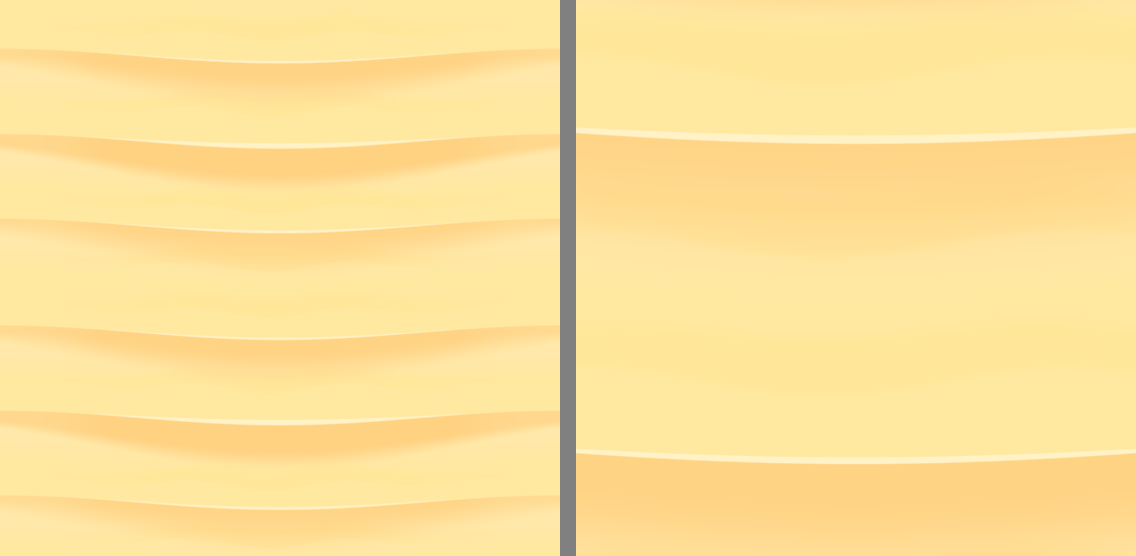
Left, the full canvas; right, a detail of the centre.
This pattern is drawn by a Shadertoy shader. Its source:

```glsl
// Sand dunes: sagging ridges stacked down the canvas, three kinds in a repeating cycle.
// Each tier is painted over the one above it, with a soft shadow below its edge,
// a tapered highlight along the crest and faint wavy streaks on the flat sand.

const float TAU = 6.2831853;

// Faint lens of darker sand: soft on top, crisper and wavier below.
float streak(float x, float depth) {
    float envelope = sin(0.5 * TAU * clamp(x, 0.0, 1.0));
    float wave = envelope * cos(TAU * (x - 0.34) / 0.28);
    float upper = -0.018 * envelope - 0.006 * wave;
    float lower = 0.018 * envelope - 0.008 * wave;
    return envelope * smoothstep(upper - 0.004, upper + 0.012, depth)
                    * (1.0 - smoothstep(lower - 0.003, lower + 0.003, depth));
}

// Sand below one ridge; shade holds solid depth, fade depth and strength.
vec3 tierColor(float x, float sag, float depth, float flatDepth, vec3 shade, vec2 streakDepths) {
    vec3 sand = mix(vec3(1.0, 0.91, 0.665), vec3(1.0, 0.912, 0.63),
                    smoothstep(0.04, 0.10, depth));

    // Bowl-shaped shadow, shallower and weaker toward the sides
    float bowl = mix(0.38, 1.0, sqrt(sag));
    float shadow = 1.0 - smoothstep(shade.x * bowl, shade.y * bowl, depth);
    shadow *= shade.z * mix(0.72, 1.0, smoothstep(0.0, 0.35, sag));
    vec3 color = mix(sand, vec3(1.0, 0.822, 0.51), shadow);

    float streaks = max(streak(x, flatDepth - streakDepths.x),
                        streak(x, flatDepth - streakDepths.y));
    return color * mix(vec3(1.0), vec3(1.0, 0.99, 0.945), streaks);
}

void mainImage(out vec4 fragColor, in vec2 fragCoord) {
    float pixel = 1.0 / iResolution.x;
    float x = fragCoord.x * pixel;
    float down = (iResolution.y - fragCoord.y) * pixel;
    float sag = 0.5 - 0.5 * cos(TAU * x);

    vec3 color = vec3(1.0, 0.912, 0.63);
    for (int i = 0; i < 9; i++) {
        // Ridge kind: level in the cycle, crest thickness, shadow, streak depths
        int kind = i % 3;
        float level = kind == 0 ? 0.0 : kind == 1 ? 0.1523 : 0.3034;
        float crest = kind == 0 ? 0.004 : kind == 1 ? 0.0095 : 0.005;
        vec3 shade = kind == 0 ? vec3(0.015, 0.090, 0.96)
                   : kind == 1 ? vec3(0.042, 0.086, 1.0)
                               : vec3(0.0, 0.090, 0.88);
        vec2 streakDepths = kind == 0 ? vec2(0.095)
                          : kind == 1 ? vec2(0.116)
                                      : vec2(0.068, 0.150);

        float edge = 0.0872 + 0.494 * float(i / 3 - 1) + level;
        float flatDepth = down - edge;
        float depth = flatDepth - 0.026 * sag;

        // Highlight just above the edge, tapering to nothing at the sides
        float thickness = crest * pow(sag, 1.5);
        float glow = smoothstep(-pixel, pixel, depth + thickness)
                   * smoothstep(0.05, 0.45, sag);
        color = mix(color, vec3(1.0, 0.95, 0.78), glow);

        vec3 tier = tierColor(x, sag, depth, flatDepth, shade, streakDepths);
        color = mix(color, tier, smoothstep(-pixel, pixel, depth));
    }
    fragColor = vec4(color, 1.0);
}
```
